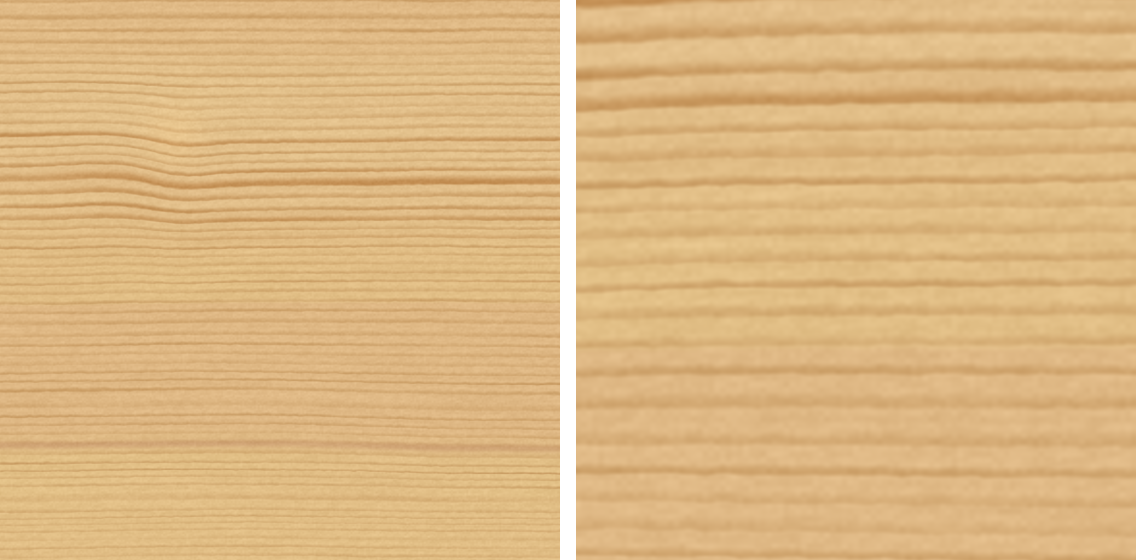
Left: the whole. Right: its middle third, enlarged.
This texture is drawn by a Shadertoy shader. Its source:

```glsl
// Planed pine board: fine horizontal growth rings, a kink near a knot, and soft grain.

const vec3 PALE_WOOD   = vec3(0.895, 0.766, 0.556);
const vec3 YELLOW_WOOD = vec3(0.888, 0.755, 0.528);
const vec3 TAN_WOOD    = vec3(0.876, 0.724, 0.522);
const vec3 LATE_WOOD   = vec3(0.790, 0.620, 0.400);
const vec3 RESIN_WOOD  = vec3(0.755, 0.545, 0.310);
const vec3 ROSY_WOOD   = vec3(0.800, 0.620, 0.440);

const float RING_COUNT   = 47.0;
const float RING_CROWD   = 8.0;    // extra rings toward the bottom
const float RING_JITTER  = 1.1;    // unevenness of ring spacing
const float KINK_HEIGHT  = 0.0095;
const float WAVE_HEIGHT  = 0.013;
const float EDGE_RAGGED  = 0.0016;
const float GRAIN_AMOUNT = 0.055;
const float FIBRE_AMOUNT = 0.022;

float hash(vec2 p) {
    vec3 q = fract(vec3(p.xyx) * 0.1031);
    q += dot(q, q.yzx + 33.33);
    return fract((q.x + q.y) * q.z);
}

float noise(vec2 p) {
    vec2 cell = floor(p), f = fract(p);
    f = f * f * (3.0 - 2.0 * f);
    float low  = mix(hash(cell), hash(cell + vec2(1, 0)), f.x);
    float high = mix(hash(cell + vec2(0, 1)), hash(cell + vec2(1, 1)), f.x);
    return mix(low, high, f.y);
}

float bump(float x, float center, float width) {
    float d = (x - center) / width;
    return exp(-d * d);
}

// Depth from the top edge, straightened so that rings become level
float ringDepth(vec2 p) {
    float kink = bump(p.x, 0.325, 0.065) - bump(p.x, 0.20, 0.10);
    float wave = noise(vec2(p.x * 2.3, p.y * 4.0) + 7.0) - 0.5;
    float ripple = noise(vec2(p.x * 9.0, p.y * 14.0) + 31.0) - 0.5;
    float ragged = noise(vec2(p.x * 95.0, p.y * 120.0)) - 0.5;
    return p.y - KINK_HEIGHT * kink * bump(p.y, 0.30, 0.13)
        - WAVE_HEIGHT * wave - 0.0025 * ripple - EDGE_RAGGED * ragged;
}

// Broad colour zones of the pale wood
vec3 earlyWood(float depth, float x) {
    float yellow = smoothstep(0.34, 0.46, depth);
    float tan1 = smoothstep(0.541, 0.549, depth) * (1.0 - smoothstep(0.74, 0.83, depth));
    float tan2 = 0.65 * (1.0 - smoothstep(0.05, 0.16, depth));
    float patchy = 0.35 * noise(vec2(x * 3.0, depth * 16.0) + 53.0);
    vec3 wood = mix(PALE_WOOD, YELLOW_WOOD, yellow);
    return mix(wood, TAN_WOOD, clamp(max(tan1, tan2) + patchy, 0.0, 1.0));
}

void mainImage(out vec4 fragColor, in vec2 fragCoord) {
    vec2 p = fragCoord / iResolution.xy;
    p.y = 1.0 - p.y;
    float depth = ringDepth(p);

    // Growth rings with uneven spacing and individual strength
    float ring = RING_COUNT * depth + RING_CROWD * depth * depth
        + RING_JITTER * noise(vec2(depth * 23.0, 3.0)) + 8.0;
    float id = floor(ring), t = ring - id;
    float vary = hash(vec2(id, 17.0));
    float along = noise(vec2(p.x * 4.0, id * 5.0 + 0.5));

    // Resin-rich groups of darker, wider rings
    float resin = bump(depth, 0.323, 0.026) + 0.85 * bump(depth, 0.383, 0.012)
        + 0.6 * bump(depth, 0.250, 0.010) + 0.3 * bump(depth, 0.425, 0.015);
    resin = clamp(resin * (0.65 + 0.5 * along), 0.0, 1.0);
    float start = mix(0.42, 0.20, resin) + 0.15 * (vary - 0.5);
    float late = smoothstep(start, 0.80, t) * (1.0 - smoothstep(0.80, 1.0, t));
    float faint = 1.0 - 0.3 * smoothstep(0.80, 0.95, depth);
    float strength = (0.35 + 0.45 * vary) * (0.65 + 0.6 * along) * faint;
    strength = clamp(strength + 0.6 * resin, 0.0, 1.0);

    vec3 wood = earlyWood(depth, p.x);
    wood = mix(wood, TAN_WOOD, 0.5 * resin);
    vec3 lineColor = mix(LATE_WOOD, RESIN_WOOD, clamp(resin + 0.3 * along, 0.0, 1.0));
    wood = mix(wood, lineColor, late * strength);

    // Rosy streak low on the board, and light caught by the kink
    float streak = bump(depth, 0.798, 0.007) * (0.55 + 0.3 * noise(vec2(p.x * 5.0, 2.0)));
    wood = mix(wood, ROSY_WOOD, streak);
    wood += vec3(0.025, 0.020, 0.012) * bump(p.x, 0.31, 0.05) * bump(p.y, 0.24, 0.05);

    // Long fibres and short slanted flecks
    float fibre = noise(vec2(p.x * 7.0, depth * 230.0) + 11.0) - 0.5;
    float fleck = noise(vec2(p.x * 110.0 + p.y * 60.0, p.y * 240.0)) - 0.5;
    float speck = noise(p * 290.0 + 71.0) - 0.5;
    float grain = FIBRE_AMOUNT * fibre + GRAIN_AMOUNT * (0.5 * fleck + 0.5 * speck);
    wood += grain * vec3(0.85, 1.0, 1.1);

    fragColor = vec4(clamp(wood, 0.0, 1.0), 1.0);
}
```
